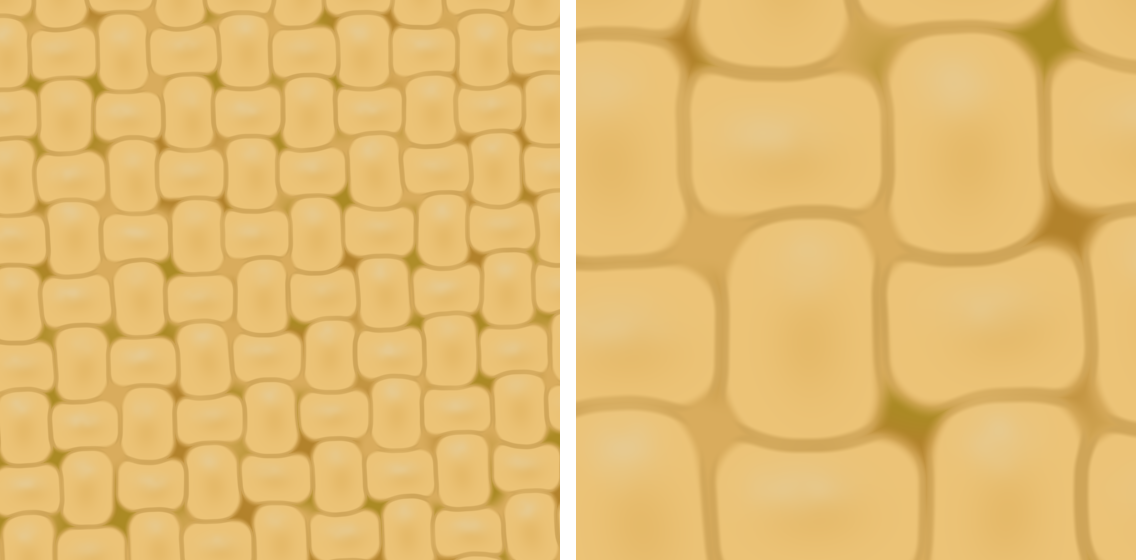
Left: the whole. Right: its middle third, enlarged.
This texture is drawn by a three.js fragment shader. Its source:

```glsl
// Plain basket weave of pale straw strands with soft highlights and dark gaps.
varying vec2 vUv;

const vec3 STRAW = vec3(0.925, 0.765, 0.465);
const vec3 STRAW_CORE = vec3(0.89, 0.715, 0.395);
const vec3 STRAW_SHINE = vec3(0.905, 0.79, 0.56);
const vec3 CREASE = vec3(0.81, 0.645, 0.345);
const vec3 GAP_LIGHT = vec3(0.85, 0.675, 0.365);
const vec3 GAP_BROWN = vec3(0.70, 0.51, 0.17);
const vec3 GAP_OLIVE = vec3(0.67, 0.54, 0.14);
const float PITCH = 0.109;

float hash(vec2 p) {
  return fract(sin(dot(p, vec2(127.1, 311.7))) * 43758.5453);
}

float noise(vec2 p) {
  vec2 i = floor(p);
  vec2 f = fract(p);
  f = f * f * (3.0 - 2.0 * f);
  return mix(mix(hash(i), hash(i + vec2(1.0, 0.0)), f.x),
             mix(hash(i + vec2(0.0, 1.0)), hash(i + vec2(1.0)), f.x), f.y);
}

// Signed random value from -1 to 1 for a cell
float jitter(vec2 cell, float seed) {
  return hash(cell + seed * 17.3) * 2.0 - 1.0;
}

// Centre of a cell in the slightly skewed, fanning lattice (y runs down)
vec2 latticePoint(vec2 cell) {
  return vec2(-0.001 + 0.1068 * cell.x + cell.y * (0.006 + 0.0006 * cell.x),
              -0.0158 - 0.00035 * cell.x + cell.y * (0.1114 - 0.00056 * cell.x));
}

// Lattice coordinates of a canvas point, by repeated correction
vec2 toLattice(vec2 p) {
  vec2 g = p / PITCH;
  for (int i = 0; i < 4; i++) g += (p - latticePoint(g)) / PITCH;
  return g;
}

float roundedBox(vec2 p, vec2 halfSize, float radius) {
  vec2 q = abs(p) - halfSize + radius;
  return length(max(q, 0.0)) + min(max(q.x, q.y), 0.0) - radius;
}

// Odd cells show an upright strand, even cells a lying one
float isUpright(vec2 cell) {
  return mod(cell.x + cell.y, 2.0);
}

vec2 strandSize(vec2 cell) {
  vec2 size = mix(vec2(0.0605, 0.0415), vec2(0.0445, 0.0685), isUpright(cell));
  return size + 0.0015 * vec2(jitter(cell, 1.0), jitter(cell, 2.0));
}

// Point in the strand's own frame, with small shift, tilt and bend
vec2 strandFrame(vec2 p, vec2 cell) {
  vec2 q = p - latticePoint(cell);
  q -= 0.003 * vec2(jitter(cell, 3.0), jitter(cell, 4.0));
  float tilt = -0.025 + 0.05 * jitter(cell, 5.0);
  q += tilt * vec2(q.y, -q.x);
  float bend = 1.3 * jitter(cell, 6.0);
  return q + bend * mix(vec2(0.0, q.x * q.x), vec2(q.y * q.y, 0.0), isUpright(cell));
}

// Soft round spot, 1 at its centre
float spot(vec2 p, vec2 centre, vec2 spread) {
  vec2 d = (p - centre) / spread;
  return exp(-dot(d, d));
}

vec3 strandColor(vec2 p, vec2 cell) {
  float upright = isUpright(cell);
  vec2 s = strandFrame(p, cell) / strandSize(cell);
  vec2 drift = 0.12 * vec2(jitter(cell, 7.0), jitter(cell, 8.0));
  float core = spot(s, vec2(0.08, 0.15) + drift, vec2(0.5, 0.48));
  vec2 shineAt = mix(vec2(-0.08, -0.25), vec2(-0.05, -0.52), upright);
  vec2 shineSpread = mix(vec2(0.5, 0.36), vec2(0.46, 0.27), upright);
  float shine = spot(s, shineAt + drift, shineSpread);
  shine *= (0.6 + 0.4 * hash(cell + 9.0)) * (0.7 + 0.5 * noise(p * 75.0));
  vec3 color = mix(STRAW, STRAW_CORE, 0.75 * core);
  return mix(color, STRAW_SHINE, min(shine, 1.0));
}

// Shadow between strands, deeper away from their edges
vec3 gapColor(vec2 p, float depth) {
  vec3 deep = mix(GAP_BROWN, GAP_OLIVE, smoothstep(0.35, 0.65, noise(p * 11.0 + 5.0)));
  float tone = smoothstep(0.2, 0.7, noise(p * 15.0 + 31.0));
  return mix(GAP_LIGHT, deep, tone * smoothstep(-0.001, 0.011, depth));
}

void main() {
  vec2 p = vec2(vUv.x, 1.0 - vUv.y);
  vec2 warped = p + 0.004 * (vec2(noise(p * 19.0), noise(p * 19.0 + 40.0)) - 0.5);

  // Nearest and second nearest strand
  vec2 home = floor(toLattice(warped) + 0.5);
  vec2 nearest = home;
  float d1 = 1.0;
  float d2 = 1.0;
  for (int j = -1; j <= 1; j++) {
    for (int i = -1; i <= 1; i++) {
      vec2 cell = home + vec2(float(i), float(j));
      float radius = mix(0.026, 0.038, isUpright(cell));
      float d = roundedBox(strandFrame(warped, cell), strandSize(cell), radius);
      if (d < d1) { d2 = d1; d1 = d; nearest = cell; }
      else d2 = min(d2, d);
    }
  }

  // Strands over gaps, then creases where two strands touch
  float cover = 1.0 - smoothstep(-0.003, 0.004, d1);
  vec3 color = mix(gapColor(p, d1), strandColor(warped, nearest), cover);
  float crease = 1.0 - smoothstep(0.005, 0.012, d2 - d1);
  crease *= 1.0 - smoothstep(0.002, 0.006, d1);
  color = mix(color, CREASE, crease * (0.6 + 0.4 * noise(p * 23.0 + 70.0)));
  gl_FragColor = vec4(color, 1.0);
}
```
